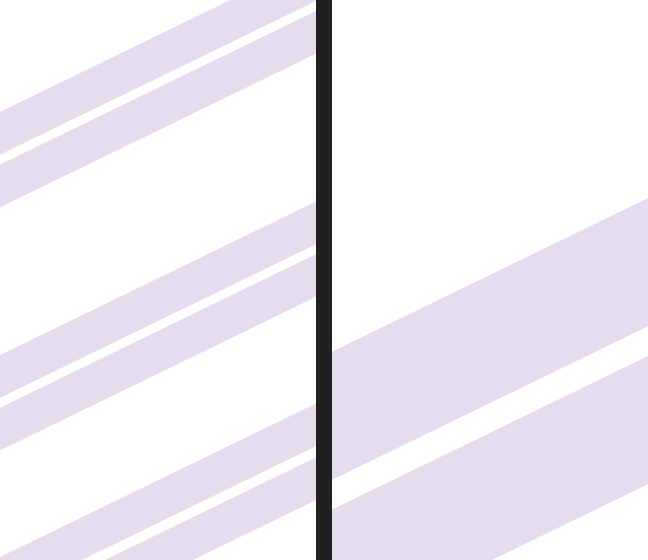
Left: the whole. Right: its middle third, enlarged.
A Shadertoy shader for this pattern:

```glsl
// Three pairs of flat lilac bands rising to the right across white.
// Each pixel is sheared onto a band axis measured down the left edge, in
// canvas heights; a loop places the pairs with slowly shrinking spacing.

#define PAPER       vec3(1.0)
#define LILAC       vec3(0.897, 0.863, 0.928)
#define SLOPE       0.4861   // rise per unit of run
#define PAIRS       3
#define FIRST_TOP   0.1999   // top of the first pair on the left edge
#define PAIR_STEP   0.4342   // distance from first pair to second
#define STEP_SHRINK 0.0736   // reduction of each following step
#define BAND_WIDTH  0.0763   // vertical thickness of one band
#define BAND_PITCH  0.0940   // distance between the bands of a pair
#define LAST_SPREAD 0.0023   // extra pitch in the last pair

// Antialiased coverage of a band starting at top, along the sheared axis
float bandCoverage(float axis, float top, float pixel) {
    float dist = abs(axis - top - 0.5 * BAND_WIDTH) - 0.5 * BAND_WIDTH;
    return clamp(0.5 - dist / pixel, 0.0, 1.0);
}

// Left-edge height of a pair, with steps shrinking linearly
float pairTop(float index) {
    return FIRST_TOP + index * PAIR_STEP
         - 0.5 * index * (index - 1.0) * STEP_SHRINK;
}

void mainImage(out vec4 fragColor, in vec2 fragCoord) {
    vec2 uv = fragCoord / iResolution.y;
    float axis = 1.0 - uv.y + SLOPE * uv.x;
    float pixel = length(vec2(1.0, SLOPE)) / iResolution.y;

    // Two parallel bands per pair
    float coverage = 0.0;
    for (int i = 0; i < PAIRS; i++) {
        float top = pairTop(float(i));
        float pitch = BAND_PITCH + (i == PAIRS - 1 ? LAST_SPREAD : 0.0);
        coverage = max(coverage, bandCoverage(axis, top, pixel));
        coverage = max(coverage, bandCoverage(axis, top + pitch, pixel));
    }

    fragColor = vec4(mix(PAPER, LILAC, coverage), 1.0);
}
```
